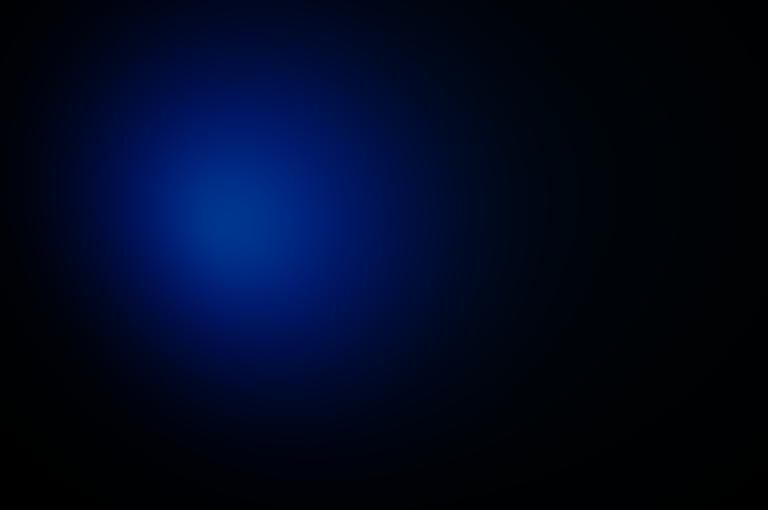
Reproduce this background procedurally as a Shadertoy shader.

```glsl
// A soft blue spotlight on near-black, brightest left of the centre.
// The glow's radius varies with direction, giving a sharp lower left edge and
// a long fade to the right; a faint wide halo lifts the dark around it.

// Reach of the glow along a unit direction
float glowReach(vec2 dir) {
    return 0.33 + dot(dir, vec2(0.06, 0.03)) - 0.03 * dir.x * dir.y;
}

void mainImage(out vec4 fragColor, in vec2 fragCoord) {
    // Canvas space: 1.5 wide, 1 high
    vec2 p = fragCoord / iResolution.xy * vec2(1.5, 1.0);

    // Distance from the core, scaled by the reach in that direction
    vec2 fromCore = p - vec2(0.44, 0.56);
    float dist = length(fromCore);
    float t = dist / glowReach(fromCore / max(dist, 1e-4));

    // Deep blue body and a brighter, greener core
    float body = exp(-pow(t, 2.3));
    float core = exp(-t * t / 0.18);
    vec3 color = vec3(0.0, 0.075, 0.47) * body;
    color += vec3(0.0, 0.12, 0.05) * core;

    // Wide dim halo, fading to black in the corners
    vec2 fromHalo = (p - vec2(0.80, 0.63)) / vec2(0.60, 0.48);
    color += vec3(0.0, 0.027, 0.055) * exp(-dot(fromHalo, fromHalo));

    fragColor = vec4(color, 1.0);
}
```
